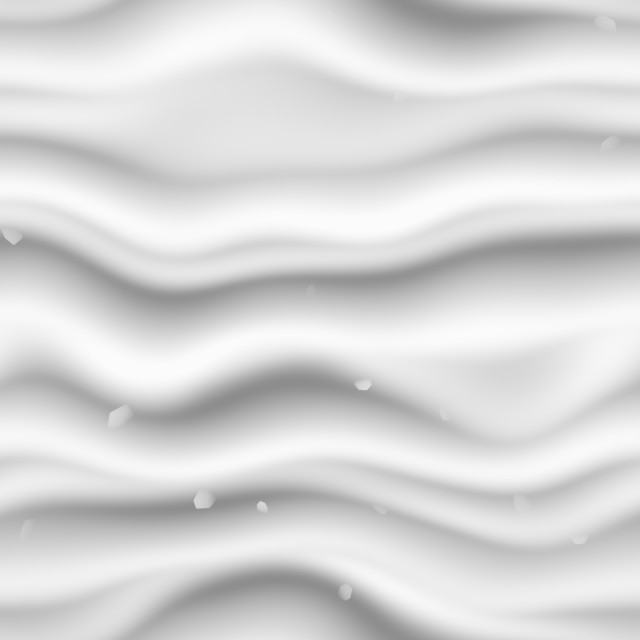
Reproduce this texture procedurally as a three.js fragment shader.

```glsl
// Soft grey sand ripples with a few half-buried faceted pebbles.
// Two wrapped, noise-bent wave layers are joined by a smooth maximum, which
// leaves forking creases; pebbles show only where they rise above the sand.

varying vec2 vUv;

const float TAU = 6.2831853;
const float RIPPLES = 5.0;
const float PEBBLE_GRID = 6.0;
const float VALLEY_TONE = 0.49;
const float CREST_TONE = 0.985;

// Sine-free hash: two values from 0 to 1 for a cell and a seed
vec2 hash2(vec2 cell, float seed) {
  vec3 p = fract(vec3(cell.xyx + seed * 7.31) * vec3(0.1031, 0.1030, 0.0973));
  p += dot(p, p.yzx + 33.33);
  return fract((p.xx + p.yz) * p.zy);
}

// Slope contribution of one lattice corner
float corner(vec2 cell, vec2 offset, vec2 local, vec2 period, float seed) {
  float angle = TAU * hash2(mod(cell + offset, period), seed).x;
  return dot(vec2(cos(angle), sin(angle)), local - offset);
}

// Gradient noise that wraps after a whole number of cells
float wrapNoise(vec2 uv, vec2 period, float seed) {
  vec2 p = uv * period;
  vec2 cell = floor(p);
  vec2 f = p - cell;
  vec2 w = f * f * f * (f * (f * 6.0 - 15.0) + 10.0);
  float low = mix(corner(cell, vec2(0.0, 0.0), f, period, seed),
                  corner(cell, vec2(1.0, 0.0), f, period, seed), w.x);
  float high = mix(corner(cell, vec2(0.0, 1.0), f, period, seed),
                   corner(cell, vec2(1.0, 1.0), f, period, seed), w.x);
  return mix(low, high, w.y);
}

float smoothMax(float a, float b, float k) {
  float h = max(k - abs(a - b), 0.0) / k;
  return max(a, b) + h * h * k * 0.25;
}

// Leaning wave: steep below the crest, gentle above it
float ripple(float phase) {
  float x = TAU * phase;
  return 0.5 - 0.5 * cos(x - 0.4 * cos(x));
}

// Brightness of the sand
float sandTone(vec2 uv) {
  float bend = 0.75 * wrapNoise(uv + vec2(0.13, 0.21), vec2(2.0, 2.0), 3.0)
             + 0.4 * wrapNoise(uv + vec2(0.0, 0.1), vec2(3.0, 3.0), 11.0);
  float drift = 0.26 + 0.65 * wrapNoise(uv + 0.37, vec2(2.0, 4.0), 19.0);
  float phase = RIPPLES * uv.y + bend;
  float mainAmp = 0.94 + 0.2 * wrapNoise(uv, vec2(2.0, 4.0), 27.0);
  float sideAmp = 0.8 + 0.45 * wrapNoise(uv + 0.19, vec2(2.0, 4.0), 35.0);
  float h = smoothMax(ripple(phase) * mainAmp, ripple(phase + drift) * sideAmp, 0.2);
  return mix(VALLEY_TONE, CREST_TONE, pow(clamp(h, 0.0, 1.0), 0.7));
}

// Signed distance to an uneven convex stone of about unit radius
float stoneDistance(vec2 p, vec2 id) {
  float d = -1.0;
  for (int i = 0; i < 7; i++) {
    float k = float(i);
    vec2 r = hash2(id, 50.0 + k);
    float angle = TAU * (k + 0.6 * r.x) / 7.0;
    d = smoothMax(d, dot(p, vec2(cos(angle), sin(angle))) - mix(0.72, 1.0, r.y), 0.12);
  }
  return d;
}

// Lays one stone over the tone wherever it stands higher
float addPebble(float tone, vec2 p, vec2 id) {
  vec2 shape = hash2(id, 61.0);
  vec2 look = hash2(id, 67.0);
  float radius = mix(0.012, 0.032, shape.x);
  float angle = TAU * shape.y;
  vec2 axis = vec2(cos(angle), sin(angle));
  vec2 q = vec2(dot(p, axis), dot(p, vec2(-axis.y, axis.x)) * mix(1.1, 1.6, look.x)) / radius;
  float d = stoneDistance(q, id);

  // A tilted top and one broken facet
  float tilt = dot(q, vec2(0.06, -0.05));
  float facet = 0.10 * max(dot(q, vec2(-0.6, 0.8)) - 0.15, 0.0);
  float stone = mix(0.68, 0.84, look.y) + tilt - facet - 0.04 * dot(q, q);
  float cover = 1.0 - smoothstep(-0.0015, 0.0015, d * radius);
  return mix(tone, smoothMax(tone, stone, 0.02), cover);
}

// One jittered stone per cell, wrapped at the borders
float scatterPebbles(vec2 uv, float tone) {
  vec2 home = floor(uv * PEBBLE_GRID);
  for (int y = -1; y <= 1; y++) {
    for (int x = -1; x <= 1; x++) {
      vec2 cell = home + vec2(float(x), float(y));
      vec2 id = mod(cell, PEBBLE_GRID);
      vec2 center = (cell + hash2(id, 43.0)) / PEBBLE_GRID;
      tone = addPebble(tone, uv - center, id);
    }
  }
  return tone;
}

void main() {
  float tone = scatterPebbles(vUv, sandTone(vUv));
  gl_FragColor = vec4(vec3(tone), 1.0);
}
```
